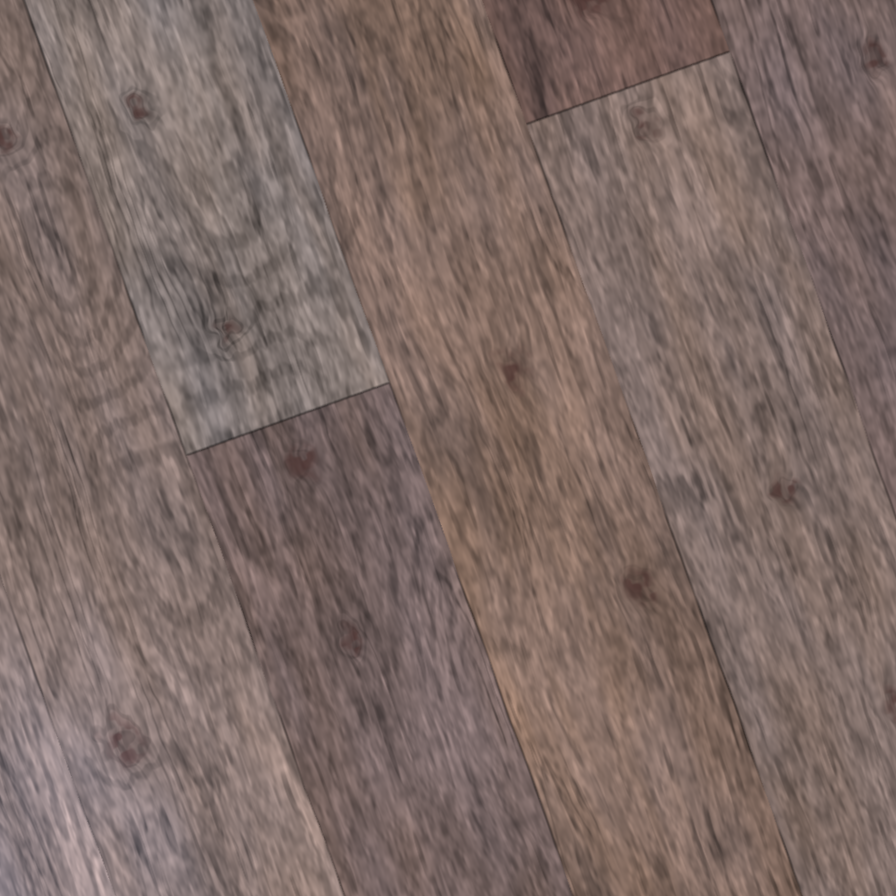
Write a three.js fragment shader that draws this texture.

```glsl
// Diagonal weathered oak floor planks with fibres, growth rings, knots and thin seams.
varying vec2 vUv;

const vec2 ACROSS = vec2(0.9415, 0.337);
const float PLANK_WIDTH = 0.241;
const float FIRST_SEAM = 0.1205;
const float KNOT_CELL = 0.22;

const vec3 GREY_OAK = vec3(0.525, 0.483, 0.472);
const vec3 TAUPE_OAK = vec3(0.498, 0.432, 0.412);
const vec3 BROWN_OAK = vec3(0.492, 0.408, 0.372);
const vec3 DUSKY_OAK = vec3(0.462, 0.394, 0.386);
const vec3 UMBER_OAK = vec3(0.445, 0.353, 0.33);
const vec3 OCHRE = vec3(0.55, 0.437, 0.365);
const vec3 KNOT_CORE = vec3(0.30, 0.19, 0.18);
const vec3 WINDOW_GLARE = vec3(0.035, 0.06, 0.105);

float hash(vec2 p) {
  vec3 q = fract(vec3(p.xyx) * 0.1031);
  q += dot(q, q.yzx + 33.33);
  return fract((q.x + q.y) * q.z);
}

float noise(vec2 p) {
  vec2 cell = floor(p);
  vec2 f = fract(p);
  f = f * f * (3.0 - 2.0 * f);
  float low = mix(hash(cell), hash(cell + vec2(1.0, 0.0)), f.x);
  float high = mix(hash(cell + vec2(0.0, 1.0)), hash(cell + 1.0), f.x);
  return mix(low, high, f.y);
}

float fbm(vec2 p) {
  float sum = 0.0;
  float weight = 0.57;
  for (int i = 0; i < 3; i++) {
    sum += weight * noise(p);
    p = p * 2.03 + 17.7;
    weight *= 0.5;
  }
  return sum;
}

// Position of the end joint along a plank row; even rows run through.
float jointPosition(float row) {
  return row > 0.0 && mod(row, 2.0) > 0.5 ? 0.393 + 0.11 * (row - 1.0) : -3.0;
}

vec3 plankColour(float row, float upper) {
  if (row < 0.5) return TAUPE_OAK;
  if (row < 1.5) return mix(DUSKY_OAK, GREY_OAK, upper);
  if (row < 2.5) return BROWN_OAK;
  if (row < 3.5) return mix(TAUPE_OAK, UMBER_OAK, upper);
  return DUSKY_OAK;
}

// Distance to the knot of this plank cell, in knot radii; large when empty.
float knotDistance(vec2 p, float row, vec2 seed) {
  float cell = floor(p.y / KNOT_CELL);
  vec2 id = vec2(row, cell) + seed;
  vec2 centre = vec2(FIRST_SEAM + (row + mix(0.2, 0.8, hash(id + 5.1))) * PLANK_WIDTH,
                     (cell + mix(0.3, 0.7, hash(id + 9.4))) * KNOT_CELL);
  float size = hash(id + 14.2);
  float radius = mix(0.013, 0.027, size * size);
  vec2 wobble = vec2(noise(p * 75.0), noise(p * 75.0 + 31.0)) - 0.5;
  float d = length((p - centre) * vec2(1.0, 0.75) + wobble * 0.014) / radius;
  return hash(id + 21.3) > 0.42 ? d : 9.0;
}

vec3 woodColour(vec2 p, vec3 base, float row, vec2 seed) {
  float knot = knotDistance(p, row, seed);
  float halo = exp(-0.8 * knot * knot);
  vec2 g = p + seed;
  g.x += 0.018 * (noise(g * vec2(9.0, 4.0)) - 0.5) + 0.01 * halo;
  g.x += 0.003 * (noise(g * vec2(40.0, 20.0)) - 0.5);

  // Layers of grain, from broad patches to fine fibres.
  float patches = fbm(g * vec2(9.0, 4.0));
  float streaks = fbm(g * vec2(75.0, 8.0) + 3.0);
  float fibres = noise(g * vec2(240.0, 50.0));
  float glints = noise(g * vec2(330.0, 110.0) + 8.0);
  float pores = smoothstep(0.6, 0.8, noise(g * vec2(170.0, 18.0) + 41.0));
  float scratches = smoothstep(0.62, 0.85, noise(g * vec2(230.0, 36.0) + 57.0));

  // Contours of stretched noise form arches, closing into rings at knots.
  float contour = noise(g * vec2(10.0, 3.0) + 12.0) * 8.0 + halo * 2.5;
  float rings = smoothstep(0.1, 0.9, sin(contour * 6.2832 + streaks * 2.5 + fibres));
  float ringArea = max(smoothstep(0.48, 0.66, noise(g * vec2(6.0, 3.0) + 70.0)), 0.8 * halo);

  // Long hairlines follow the grain in clusters.
  float lineField = noise(g * vec2(24.0, 2.5) + 33.0) * 5.0 + 0.25 * fibres;
  float hairlines = smoothstep(0.16, 0.03, abs(fract(lineField) - 0.5));
  float lineArea = smoothstep(0.42, 0.7, noise(g * vec2(18.0, 9.0) + 64.0));

  float shade = 1.035 + 0.40 * (patches - 0.5) + 0.24 * (streaks - 0.5)
    + 0.23 * (fibres - 0.5) + 0.22 * (glints - 0.5) + 0.10 * scratches;
  shade -= 0.19 * pores * smoothstep(0.3, 0.6, streaks);
  shade -= 0.17 * rings * ringArea * mix(0.5, 1.0, fibres);
  shade -= 0.16 * hairlines * lineArea;

  // Warm stains and cool, chalky wear.
  float warmth = smoothstep(0.45, 0.72, fbm(g * vec2(20.0, 4.0) + 90.0));
  float chalk = noise(g * vec2(30.0, 9.0) + 25.0) - 0.5;
  vec3 colour = mix(base, OCHRE, warmth * (row == 2.0 ? 0.4 : 0.14)) * shade;
  colour += chalk * vec3(-0.008, 0.006, 0.024);

  colour *= 1.0 - 0.16 * halo;
  float speckle = smoothstep(0.25, 0.65, noise(p * 130.0));
  float core = smoothstep(1.25, 0.2, knot) * mix(0.2, 1.0, speckle);
  return mix(colour, KNOT_CORE, 0.65 * core);
}

vec3 floorColour(vec2 uv) {
  vec2 p = vec2(dot(uv, ACROSS), dot(uv, vec2(-ACROSS.y, ACROSS.x)));
  float lane = (p.x - FIRST_SEAM) / PLANK_WIDTH;
  lane += 0.008 * (noise(p * vec2(2.0, 14.0)) - 0.5);
  float row = floor(lane);
  float joint = jointPosition(row);
  float upper = step(joint, p.y);
  vec2 seed = vec2(row * 7.0 + 30.0, upper * 13.0 + 20.0);
  vec3 colour = woodColour(p, plankColour(row, upper), row, seed);

  // Thin seams, worn away in places along the plank sides.
  float side = abs(lane - floor(lane + 0.5)) * PLANK_WIDTH;
  float wear = smoothstep(0.2, 0.75, noise(p * vec2(3.0, 16.0) + 6.0));
  float seam = smoothstep(0.0024, 0.0, side) * mix(0.05, 0.42, wear);
  float end = 0.4 * smoothstep(0.0024, 0.0, abs(p.y - joint));
  colour *= 1.0 - max(seam, end);

  // Soft daylight from the lower left corner.
  colour *= 0.965 + 0.11 * smoothstep(0.75, 0.0, length(uv - vec2(0.15, 0.0)));
  return colour + WINDOW_GLARE * smoothstep(0.36, 0.0, length(uv * vec2(1.0, 0.85)));
}

void main() {
  vec3 colour = vec3(0.0);
  for (int i = 0; i < 4; i++) {
    vec2 corner = vec2(mod(float(i), 2.0), floor(float(i) / 2.0)) - 0.5;
    colour += 0.25 * floorColour(vUv + corner * 0.001);
  }
  gl_FragColor = vec4(colour, 1.0);
}
```
